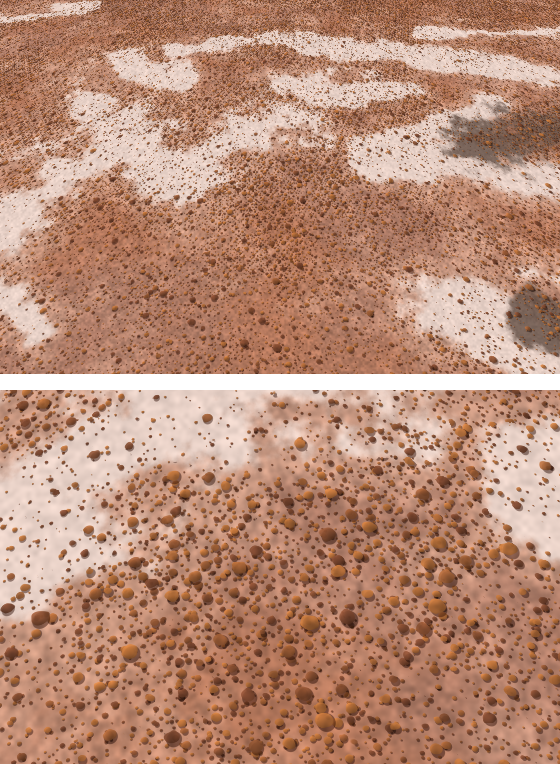
Top: the whole. Bottom: its middle third, enlarged.
Write a WebGL 1 fragment shader that draws this texture.

```glsl
precision highp float;
// Dry red ground seen at a slant: pale salt crusts, dark damp stains and
// scattered ochre pebbles. Broad streak distances broken up by perspective
// noise place the crusts; jittered grids that shrink with depth place pebbles.
uniform vec2 u_resolution;

#define HORIZON 1.38
#define CRUST_FREQ 6.0
#define CRUST_RAGGED 2.5
#define PEBBLE_CELLS 33.0
#define PEBBLE_DENSITY 0.72
#define GRAIN 0.17
#define SOIL vec3(0.71, 0.47, 0.36)
#define DUSTY vec3(0.69, 0.49, 0.41)
#define PINK vec3(0.81, 0.62, 0.53)
#define SALT vec3(0.91, 0.82, 0.78)
#define OCHRE vec3(0.69, 0.42, 0.21)
#define UMBER vec3(0.46, 0.26, 0.17)

float hash(vec2 p) {
  vec3 q = fract(p.xyx * 0.1031);
  q += dot(q, q.yzx + 33.33);
  return fract((q.x + q.y) * q.z);
}

float noise(vec2 p) {
  vec2 i = floor(p), f = fract(p);
  f = f * f * (3.0 - 2.0 * f);
  return mix(mix(hash(i), hash(i + vec2(1, 0)), f.x),
             mix(hash(i + vec2(0, 1)), hash(i + vec2(1, 1)), f.x), f.y);
}

float fbm(vec2 p) {
  float sum = 0.0, amp = 0.5;
  for (int i = 0; i < 5; i++) {
    sum += amp * noise(p);
    p = mat2(1.6, 1.2, -1.2, 1.6) * p + 17.3;
    amp *= 0.55;
  }
  return sum / 1.06;
}

// 1 on the spine of a streak, 0 at its nominal edge, negative outside
float streak(vec2 p, vec2 a, vec2 b, float r) {
  vec2 d = b - a;
  float t = clamp(dot(p - a, d) / dot(d, d), 0.0, 1.0);
  return 1.0 - length(p - a - d * t) / r;
}

float crustLayout(vec2 p) {
  float f = -0.95;
  // broad diagonal crust
  f = max(f, streak(p, vec2(0.0, 0.42), vec2(0.30, 0.62), 0.085));
  f = max(f, streak(p, vec2(0.27, 0.67), vec2(0.50, 0.54), 0.125));
  f = max(f, streak(p, vec2(0.50, 0.56), vec2(0.84, 0.75), 0.075));
  f = max(f, streak(p, vec2(0.34, 0.81), vec2(0.48, 0.79), 0.04));
  f = max(f, streak(p, vec2(0.80, 0.75), vec2(1.12, 0.75), 0.032));
  // thin far veins
  f = max(f, streak(p, vec2(0.47, 0.86), vec2(0.68, 0.895), 0.020));
  f = max(f, streak(p, vec2(0.68, 0.895), vec2(1.10, 0.86), 0.024));
  f = max(f, streak(p, vec2(1.10, 0.86), vec2(1.52, 0.79), 0.026));
  f = max(f, streak(p, vec2(1.12, 0.91), vec2(1.52, 0.91), 0.015));
  f = max(f, streak(p, vec2(0.0, 0.95), vec2(0.25, 0.98), 0.015));
  // right-hand fork and near corners
  f = max(f, streak(p, vec2(0.98, 0.60), vec2(1.32, 0.70), 0.042));
  f = max(f, streak(p, vec2(1.03, 0.58), vec2(1.52, 0.51), 0.050));
  f = max(f, streak(p, vec2(1.24, 0.19), vec2(1.48, 0.02), 0.110));
  f = max(f, streak(p, vec2(1.38, 0.26), vec2(1.52, 0.25), 0.050));
  return max(f, streak(p, vec2(0.0, 0.21), vec2(0.11, 0.13), 0.065) - 0.1);
}

void main() {
  vec2 p = gl_FragCoord.xy / u_resolution.y;
  p.x *= 1.5 * u_resolution.y / u_resolution.x;
  float depth = HORIZON - p.y;
  vec2 ground = vec2(p.x - 0.75, 1.3) / depth + 20.0;
  vec2 upright = vec2((p.x - 0.75) / depth, -log(depth)) + 9.0;

  // soil and crust
  float ragged = fbm(ground * CRUST_FREQ) - 0.5;
  float fine = fbm(upright * 38.0) - 0.5;
  vec2 warp = vec2(noise(ground * 7.0), noise(ground * 7.0 + 31.0)) - 0.5;
  vec2 q = p + warp * vec2(0.07, 0.045) * depth;
  float field = crustLayout(q) + CRUST_RAGGED * ragged + 0.9 * fine;
  float salt = smoothstep(-0.15, 0.45, field);
  vec3 color = mix(SOIL, DUSTY, smoothstep(0.3, 0.7, fbm(ground * 3.0 + 5.0)));
  color = mix(color, PINK, 0.85 * smoothstep(-1.25, -0.15, field));
  color = mix(color, SALT, salt);

  // damp stains
  float stain = max(streak(q, vec2(1.26, 0.61), vec2(1.52, 0.64), 0.085) * 0.7,
                    streak(q, vec2(1.42, 0.15), vec2(1.52, 0.13), 0.085) * 1.5);
  stain = smoothstep(0.0, 0.7, stain + ragged + 1.4 * fine);
  color = mix(color, vec3(0.40, 0.32, 0.28), 0.85 * stain);

  // sand grain, fine at every depth
  float grain = noise(p * 190.0) + noise(upright * 150.0) - 1.0;
  color *= 1.0 + GRAIN * (grain + fine) * mix(1.0, 0.45, salt);

  // pebbles, from the finest layer up to the largest
  float clump = smoothstep(0.28, 0.68, fbm(ground * 4.0 + 60.0));
  float density = PEBBLE_DENSITY * mix(0.4, 1.0, clump) * mix(1.0, 0.36, salt);
  for (int i = 0; i < 5; i++) {
    float layer = float(i);
    float cells = PEBBLE_CELLS * pow(1.42, 4.0 - layer);
    vec2 g = mat2(0.8, 0.6, -0.6, 0.8) * upright * cells + layer * 37.0;
    vec2 id = floor(g);
    vec2 jitter = vec2(hash(id + 3.1), hash(id + 8.7)) - 0.5;
    vec2 d = mat2(0.8, -0.6, 0.6, 0.8) * (fract(g) - 0.5 - 0.35 * jitter);
    float pick = hash(id + 15.3), tint = hash(id + 21.9);
    float r = mix(0.13, 0.29, tint * tint) * smoothstep(0.0, 0.12, density - pick);
    float aa = 0.7 * cells / (depth * u_resolution.y);
    float lump = length(d * vec2(1.0, 1.2)) + 0.10 * (noise(g * 5.0) - 0.5);
    float shade = 1.0 - smoothstep(r - aa, r + aa, length(d - vec2(0.06, -0.08)));
    float body = 1.0 - smoothstep(r - aa, r + aa, lump);
    float seen = smoothstep(0.0, 0.06, r);
    vec3 stone = mix(UMBER, OCHRE, smoothstep(0.1, 0.8, hash(id + 40.7)));
    stone *= 1.0 + 1.1 * dot(d, vec2(-0.5, 0.9)) + 0.2 * grain;
    color = mix(color, color * vec3(0.62, 0.56, 0.54), shade * seen);
    color = mix(color, stone, 0.88 * body * seen);
  }
  gl_FragColor = vec4(clamp(color, 0.0, 1.0), 1.0);
}
```
